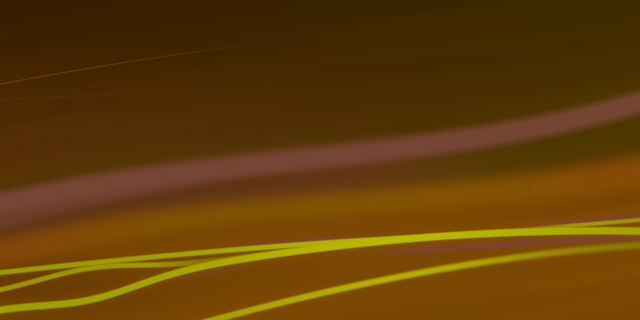
Reproduce this background procedurally as a Shadertoy shader.

```glsl
// Abstract ribbons of light sweeping upward to the right over a dark amber field.
// Each ribbon follows a cubic height curve; soft Gaussian glows build the backdrop,
// and crisp yellow strands with violet fringes are layered over it.

const vec3 DARK_BROWN = vec3(0.205, 0.105, 0.000);
const vec3 DARK_OLIVE = vec3(0.245, 0.165, 0.000);
const vec3 BROWN      = vec3(0.340, 0.185, 0.015);
const vec3 OLIVE      = vec3(0.310, 0.215, 0.000);
const vec3 RUSSET     = vec3(0.375, 0.205, 0.080);
const vec3 AMBER      = vec3(0.475, 0.275, 0.008);
const vec3 GOLD       = vec3(0.530, 0.345, 0.000);
const vec3 ORANGE     = vec3(0.570, 0.300, 0.040);
const vec3 MAUVE      = vec3(0.465, 0.275, 0.215);
const vec3 VIOLET     = vec3(0.490, 0.250, 0.230);
const vec3 YELLOW     = vec3(0.660, 0.660, 0.000);

// Cubic passing through four heights at u = 0, 1/3, 2/3 and 1.
float curve(vec4 heights, float u) {
    float t = 3.0 * u;
    float a = t - 1.0, b = t - 2.0, c = t - 3.0;
    return dot(heights, vec4(-a * b * c / 6.0, t * b * c / 2.0,
                             -t * a * c / 2.0, t * a * b / 6.0));
}

float gauss(float x, float width) {
    return exp(-x * x / (width * width));
}

// Ribbon coverage at signed distance d, with a soft edge at least a pixel wide.
float ribbon(float d, float halfWidth, float softness) {
    float edge = max(softness, 0.8 / iResolution.y);
    return 1.0 - smoothstep(halfWidth - edge, halfWidth + edge, abs(d));
}

float hash(vec2 p) {
    return fract(sin(dot(p, vec2(127.1, 311.7))) * 43758.5);
}

float noise(vec2 p) {
    vec2 i = floor(p), f = fract(p);
    f = f * f * (3.0 - 2.0 * f);
    return mix(mix(hash(i), hash(i + vec2(1, 0)), f.x),
               mix(hash(i + vec2(0, 1)), hash(i + vec2(1, 1)), f.x), f.y);
}

// Warm backdrop, organised by the distances to the mauve and amber sweeps.
vec3 backdrop(vec2 uv, float toMauve, float toGlow) {
    float u = uv.x;
    vec3 upper = mix(mix(BROWN, OLIVE, 0.65 * u * u),
                     mix(DARK_BROWN, DARK_OLIVE, u), smoothstep(0.45, 1.05, uv.y));
    vec3 between = mix(RUSSET, OLIVE, smoothstep(0.5, 0.85, u));
    vec3 col = mix(between, upper, smoothstep(-0.03, 0.09, toMauve));
    vec3 lower = mix(AMBER, BROWN, 0.6 * gauss(u, 0.25) * gauss(uv.y - 0.10, 0.12));
    col = mix(lower, col, smoothstep(-0.03, 0.08, toGlow));
    col = mix(col, RUSSET, 0.35 * gauss(u - 0.33, 0.2) * gauss(uv.y - 0.55, 0.10));
    // Olive shade hugging the upper edge of the mauve sweep
    col = mix(col, OLIVE, 0.45 * gauss(toMauve - 0.06, 0.04));
    // Amber core, redder at both ends
    vec3 core = mix(GOLD, ORANGE, max(gauss(u - 0.04, 0.13), gauss(u - 1.0, 0.15)));
    return mix(col, core, 0.75 * gauss(toGlow, 0.042));
}

void mainImage(out vec4 fragColor, in vec2 fragCoord) {
    vec2 uv = fragCoord / iResolution.xy;
    float u = uv.x, v = uv.y;

    // Broad sweeps
    float toMauve = v - curve(vec4(0.362, 0.471, 0.547, 0.680), u);
    float toBranch = v - curve(vec4(0.308, 0.448, 0.540, 0.660), u);
    float toGlow = v - curve(vec4(0.211, 0.323, 0.385, 0.477), u);
    vec3 col = backdrop(uv, toMauve, toGlow);

    // Faint streaks running along the flow
    float streak = noise(vec2(u * 3.0, toGlow * 22.0)) - 0.5;
    col *= 1.0 + 0.09 * streak;

    // Mauve ribbon and its lower left branch
    float branchFade = 1.0 - smoothstep(0.2, 0.42, u);
    col = mix(col, MAUVE, 0.6 * branchFade * ribbon(toBranch, 0.024, 0.020));
    col = mix(col, MAUVE, 0.95 * ribbon(toMauve, 0.034, 0.020));

    // Hairline glints at upper left
    float toHair = v - curve(vec4(0.737, 0.846, 0.925, 0.980), u);
    float hairFade = 1.0 - smoothstep(0.1, 0.5, u);
    col = mix(col, ORANGE, 0.5 * hairFade * ribbon(toHair, 0.002, 0.002));
    float toFaintHair = v - 0.688 - 0.10 * u;
    col = mix(col, ORANGE, 0.15 * hairFade * hairFade * ribbon(toFaintHair, 0.002, 0.002));

    // Distances to the strands; two of them bend apart near the left edge
    float bend = gauss(u - 0.14, 0.11);
    float toUpper = v - curve(vec4(0.148, 0.214, 0.260, 0.279), u);
    float toMiddle = v - curve(vec4(0.088, 0.184, 0.258, 0.272), u) - 0.033 * bend;
    float toLower = v - curve(vec4(0.039, 0.176, 0.258, 0.278), u) + 0.040 * bend;
    float toOuter = v - curve(vec4(-0.200, 0.000, 0.151, 0.234), u);
    float toTip = v - curve(vec4(0.148, 0.214, 0.262, 0.313), u);

    // Violet fringes
    float toFringe = v - curve(vec4(0.020, 0.152, 0.220, 0.262), u);
    float fringeFade = smoothstep(0.54, 0.70, u) + 0.5 * gauss(u - 0.31, 0.06);
    col = mix(col, VIOLET, 0.85 * fringeFade * ribbon(toFringe, 0.009, 0.008));
    col = mix(col, VIOLET, 0.8 * gauss(u - 0.49, 0.11) * ribbon(toUpper - 0.011, 0.007, 0.005));
    float tipFade = smoothstep(0.78, 0.92, u);
    col = mix(col, VIOLET, 0.9 * tipFade * ribbon(toTip - 0.010, 0.006, 0.005));

    // Olive halo, then the yellow strands
    float halo = max(gauss(toLower, 0.028), gauss(toOuter, 0.024));
    col = mix(col, GOLD, 0.3 * halo);
    vec3 strand = YELLOW * (0.94 + 0.16 * gauss(u - 0.62, 0.3));
    float middleFade = 1.0 - 0.6 * smoothstep(0.22, 0.34, u);
    col = mix(col, strand, 0.95 * ribbon(toUpper, 0.008, 0.004));
    col = mix(col, strand, 0.9 * middleFade * ribbon(toMiddle, 0.008, 0.004));
    col = mix(col, strand, ribbon(toLower, 0.011, 0.004));
    col = mix(col, strand, 0.85 * tipFade * ribbon(toTip, 0.006, 0.004));
    float outerFade = 0.9 - 0.4 * smoothstep(0.65, 1.0, u);
    col = mix(col, strand, outerFade * ribbon(toOuter, 0.010, 0.004 + 0.006 * u * u));

    fragColor = vec4(col, 1.0);
}
```
